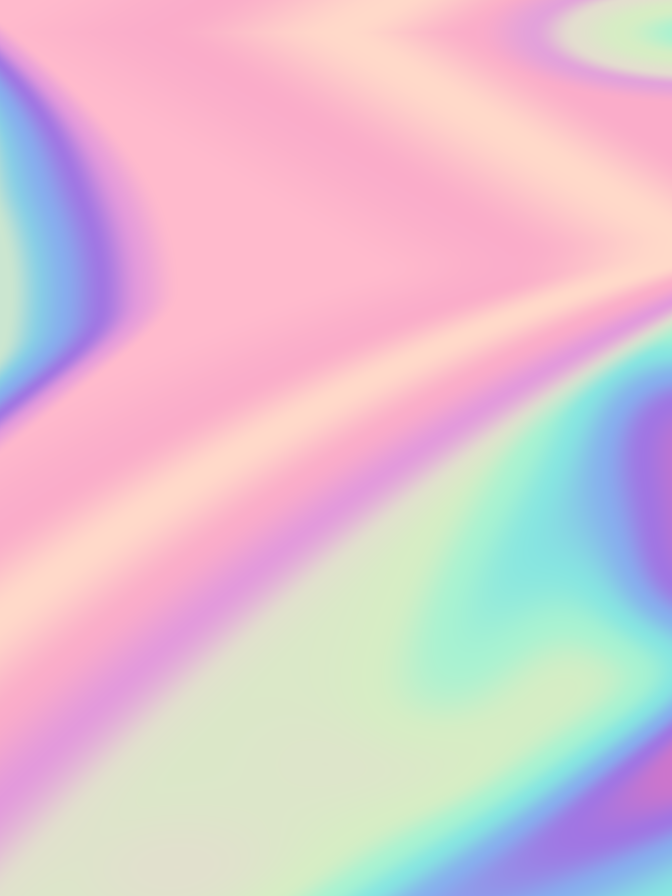
A Shadertoy shader for this background:

```glsl
// Soft holographic foil: pastel pink folds, a peach ribbon and iridescent mint-violet pools.

const vec3 ROSE    = vec3(1.00, 0.73, 0.80);
const vec3 PINK    = vec3(0.98, 0.675, 0.79);
const vec3 PEACH   = vec3(1.00, 0.85, 0.79);
const vec3 ORCHID  = vec3(0.89, 0.60, 0.86);
const vec3 BEIGE   = vec3(0.89, 0.87, 0.81);
const vec3 PALE    = vec3(0.84, 0.93, 0.77);
const vec3 MINT    = vec3(0.66, 0.95, 0.82);
const vec3 CYAN    = vec3(0.53, 0.90, 0.88);
const vec3 BLUE    = vec3(0.53, 0.68, 0.93);
const vec3 VIOLET  = vec3(0.63, 0.46, 0.89);
const vec3 MAGENTA = vec3(0.80, 0.46, 0.80);

// Fades from a colour to the next as t runs from a to b.
vec3 fade(vec3 from, vec3 to, float a, float b, float t) {
    return mix(from, to, smoothstep(0.0, 1.0, (t - a) / (b - a)));
}

// Gaussian falloff of an offset already divided by its radii.
float glow(vec2 d) {
    return exp(-dot(d, d));
}

float smoothMin(float a, float b, float k) {
    float h = max(k - abs(a - b), 0.0) / k;
    return min(a, b) - 0.25 * h * h * k;
}

// Pink field crossed by a diamond-shaped peach fold.
vec3 upperFold(vec2 p) {
    vec2 d = abs(p - vec2(1.042, 0.9635)) / vec2(0.52, 0.234);
    float fold = length(vec2(d.x + d.y, 0.08));
    vec3 c = fade(PINK, PEACH, 0.65, 1.02, fold);
    c = fade(c, PINK, 1.04, 1.55, fold);
    return fade(c, ROSE, 1.55, 2.1, fold);
}

// Small iridescent pool in the upper corner.
vec3 cornerPool(vec3 c, vec2 p) {
    float r = length((p - vec2(1.042, 0.9635)) / vec2(0.24, 0.0573));
    c = fade(c, mix(ORCHID, BEIGE, 0.12), 1.4, 1.02, r);
    c = fade(c, BEIGE, 1.04, 0.78, r);
    c = fade(c, PALE, 0.8, 0.5, r);
    return fade(c, MINT, 0.5, 0.1, r);
}

// Violet-rimmed pool bulging from the left edge.
vec3 sidePool(vec3 c, vec2 p) {
    float bend = (p.y - 0.6745) / 0.2865;
    float upper = 0.226 * (1.0 - bend * bend) - p.x;
    upper *= mix(1.0, 1.6, smoothstep(0.77, 0.96, p.y));
    float lower = 2.53 * (p.y - 0.508) - 1.52 * p.x;
    float depth = smoothMin(upper, lower, 0.06);
    c = fade(c, ORCHID, -0.045, 0.03, depth);
    c = fade(c, VIOLET, 0.015, 0.08, depth);
    c = fade(c, BLUE, 0.07, 0.135, depth);
    c = fade(c, mix(CYAN, BLUE, 0.4), 0.125, 0.175, depth);
    return fade(c, mix(MINT, BEIGE, 0.6), 0.16, 0.215, depth);
}

// Heat of the lower sheet: 0 is beige, 6 is magenta.
float sheetHeat(vec2 p) {
    float heat = 0.6;
    heat -= 0.5 * glow((p - vec2(0.60, 0.147)) / vec2(0.16, 0.06));
    heat -= 0.4 * glow((p - vec2(0.27, 0.03)) / vec2(0.16, 0.06));

    // Boxy core on the right edge
    vec2 core = (p - vec2(1.042, 0.443)) / vec2(0.165, 0.168);
    heat += 5.0 * glow(vec2(core.x, core.y * core.y));

    // Slanted mint tail
    vec2 d = (p - vec2(0.766, 0.371)) * vec2(1.0, 1.333);
    vec2 tail = vec2(dot(d, vec2(0.852, -0.525)), dot(d, vec2(0.525, 0.852)));
    heat += 1.75 * glow(tail / vec2(0.108, 0.295));

    // Diagonal crease across the lower corner
    float crease = 0.1406 - 0.45 * (1.0 - p.x) - p.y;
    heat += (3.2 + 2.2 * pow(p.x, 4.0)) * glow(vec2(crease / 0.091, 0.0));
    return heat + 1.6 * smoothstep(0.0, 0.13, crease);
}

vec3 sheetColor(float heat) {
    vec3 c = fade(BEIGE, PALE, 0.0, 1.0, heat);
    c = fade(c, MINT, 0.9, 1.95, heat);
    c = fade(c, CYAN, 1.8, 2.9, heat);
    c = fade(c, BLUE, 2.7, 4.1, heat);
    c = fade(c, VIOLET, 3.9, 5.0, heat);
    return fade(c, MAGENTA, 4.9, 6.0, heat);
}

void mainImage(out vec4 fragColor, in vec2 fragCoord) {
    vec2 p = fragCoord / iResolution.xy;
    vec3 c = sidePool(cornerPool(upperFold(p), p), p);

    // Ribbon coordinate: 0 on the peach ridge, 1 on the orchid rim
    float ridge = 0.316 + 0.58 * p.x - 0.19 * p.x * p.x;
    float s = (ridge - p.y) / (0.215 - 0.17 * p.x);

    // Peach ribbon, orchid rim, then the iridescent sheet
    vec3 shade = mix(PINK, PEACH, smoothstep(0.75, 1.0, p.x));
    c = fade(c, shade, -1.0, -0.42, s);
    c = fade(c, PEACH, -0.42, 0.0, s);
    c = fade(c, PINK, 0.03, 0.55, s);
    c = fade(c, ORCHID, 0.5, 1.0, s);
    c = fade(c, BEIGE, 0.95, 1.5, s);
    c = fade(c, sheetColor(sheetHeat(p)), 1.2, 1.9, s);
    fragColor = vec4(c, 1.0);
}
```
